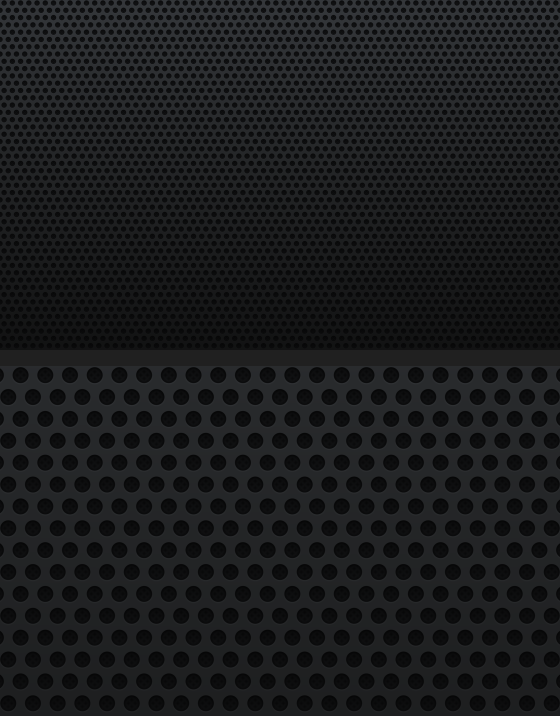
Top: the whole. Bottom: its middle third, enlarged.
Give the GLSL for this pattern, as a WebGL 1 fragment shader.

```glsl
precision highp float;
// Dark perforated metal sheet: staggered rows of round holes under a vertical
// gradient. Each hole has a faint woven mesh inside, a shadowed upper wall and
// a lit lower lip. Lengths are fractions of the canvas height.

uniform vec2 u_resolution;

const float ROWS = 48.0;
const float COLUMNS = 68.0;
const float ASPECT = 1.6;            // width over height spanned by COLUMNS
const float FIRST_ROW = 0.42;        // top row centre, in row pitches
const float HOLE_RADIUS = 0.0076;
const float LIP_WIDTH = 0.0018;
const float LIP_GAIN = 0.24;
const float MESH_PITCH = 0.0046;
const float MESH_GAIN = 0.16;
const float SIDE_SHADE = 0.03;
const int SAMPLES = 3;               // supersamples per axis

const vec3 PLATE_TOP = vec3(0.205, 0.216, 0.230);
const vec3 PLATE_MIDDLE = vec3(0.137, 0.143, 0.149);
const vec3 PLATE_BOTTOM = vec3(0.070, 0.072, 0.074);
const vec3 HOLE_TOP = vec3(0.040, 0.042, 0.046);
const vec3 HOLE_BOTTOM = vec3(0.030, 0.031, 0.033);

vec3 plateColor(float height) {
  vec3 lower = mix(PLATE_BOTTOM, PLATE_MIDDLE, clamp(height * 2.0, 0.0, 1.0));
  return mix(lower, PLATE_TOP, clamp(height * 2.0 - 1.0, 0.0, 1.0));
}

// Offset from the centre of the nearest hole in the staggered grid.
vec2 holeOffset(vec2 p) {
  vec2 pitch = vec2(ASPECT / COLUMNS, 1.0 / ROWS);
  float rowPos = (1.0 - p.y) / pitch.y - FIRST_ROW;
  float row = floor(rowPos + 0.5);
  float columnPos = p.x / pitch.x - 0.5 * mod(row, 2.0);
  return vec2(fract(columnPos) - 0.5, row - rowPos) * pitch;
}

// Crossed diagonal threads, 0 in the gaps and 1 on the weave.
float mesh(vec2 q) {
  vec2 diagonal = vec2(q.x + q.y, q.x - q.y) * 0.7071 / MESH_PITCH;
  vec2 thread = 0.5 + 0.5 * cos(6.28319 * diagonal);
  return max(thread.x, thread.y);
}

vec3 sheet(vec2 p, float edge) {
  vec2 q = holeOffset(p);
  float radius = length(q);
  float outside = radius - HOLE_RADIUS;
  float up = q.y / max(radius, 0.0001);

  // Plate with a thin highlight below each hole.
  vec3 plate = plateColor(p.y);
  float lip = 1.0 - smoothstep(0.0, LIP_WIDTH, abs(outside));
  plate *= 1.0 + LIP_GAIN * lip * max(-up, 0.0);

  // Recess, darkest under its upper wall.
  float depth = clamp(0.5 - 0.5 * q.y / HOLE_RADIUS, 0.0, 1.0);
  vec3 recess = mix(HOLE_BOTTOM, HOLE_TOP, p.y) * mix(0.6, 1.2, depth);
  float interior = 1.0 - smoothstep(0.6, 1.0, radius / HOLE_RADIUS);
  recess += plate * MESH_GAIN * interior * mesh(q);

  return mix(recess, plate, smoothstep(-edge, edge, outside));
}

void main() {
  float pixel = 1.0 / u_resolution.y;
  float edge = pixel / float(SAMPLES);
  vec3 color = vec3(0.0);
  for (int j = 0; j < SAMPLES; j++) {
    for (int i = 0; i < SAMPLES; i++) {
      vec2 jitter = (vec2(float(i), float(j)) + 0.5) / float(SAMPLES) - 0.5;
      color += sheet((gl_FragCoord.xy + jitter) * pixel, edge);
    }
  }
  color /= float(SAMPLES * SAMPLES);

  // Soft falloff at the sides.
  float side = 2.0 * gl_FragCoord.x / u_resolution.x - 1.0;
  color *= 1.0 - SIDE_SHADE * side * side;
  gl_FragColor = vec4(color, 1.0);
}
```
